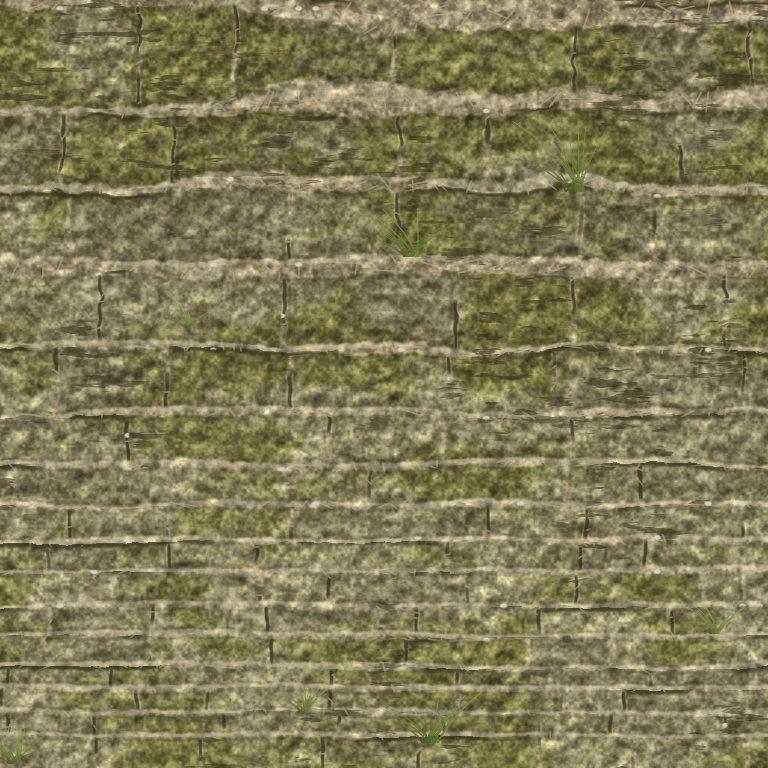
A Shadertoy shader for this texture:

```glsl
// Weathered dry-stone wall: sixteen courses that shrink toward the foot, cut into
// uneven blocks by jittered joints. Layered noise adds grain, moss, earth ledges and
// dark crevices; hashed cells scatter straw and pebbles, loops grow the grass tufts.

// Depth of each bed joint below the top of the wall
const float BEDS[17] = float[17](0.0, 0.137, 0.247, 0.352, 0.455, 0.541, 0.608, 0.660,
    0.706, 0.745, 0.790, 0.829, 0.869, 0.897, 0.928, 0.959, 1.01);

// Grass: root x, root depth, height
const vec3 TUFTS[7] = vec3[7](vec3(0.535, 0.335, 0.065), vec3(0.75, 0.25, 0.10),
    vec3(0.56, 0.967, 0.07), vec3(0.02, 0.995, 0.05), vec3(0.395, 0.927, 0.035),
    vec3(0.93, 0.825, 0.035), vec3(0.245, 0.427, 0.025));

float hash(vec2 p) {
    p = fract(p * vec2(123.34, 456.21));
    p += dot(p, p + 45.32);
    return fract(p.x * p.y);
}

float noise(vec2 p) {
    vec2 i = floor(p), f = fract(p);
    f = f * f * (3.0 - 2.0 * f);
    return mix(mix(hash(i), hash(i + vec2(1, 0)), f.x),
               mix(hash(i + vec2(0, 1)), hash(i + vec2(1, 1)), f.x), f.y);
}

float fbm(vec2 p) {
    float sum = 0.0, amp = 0.516;
    for (int i = 0; i < 5; i++) {
        sum += amp * noise(p);
        p = mat2(1.6, 1.2, -1.2, 1.6) * p + 7.3;
        amp *= 0.5;
    }
    return sum;
}

float jointAt(float i, float row) {
    return i + 0.6 * hash(vec2(i + 31.0, row * 3.7 + 5.0));
}

// Coverage of one short straw in each cell of a grid
float straw(vec2 p, float cells, float seed) {
    vec2 g = p * cells, id = floor(g);
    float a = 6.283 * hash(id + seed);
    vec2 dir = vec2(cos(a), 0.7 * sin(a));
    vec2 r = fract(g) - 0.5;
    r -= dir * clamp(dot(r, dir) / dot(dir, dir), -0.4, 0.4);
    return smoothstep(0.0018, 0.0004, length(r) / cells) * step(0.45, hash(id + seed + 9.1));
}

// Blades of one tuft: x is coverage, y is brightness
vec2 grass(vec2 p, vec3 tuft, float seed) {
    vec2 r = vec2(p.x - tuft.x, tuft.y - p.y) / tuft.z, result = vec2(0.0);
    for (float i = 0.0; i < 15.0; i++) {
        float k = hash(vec2(i + 2.0, seed + 1.0)), m = hash(vec2(seed + 4.0, i + 8.0));
        float t = r.y / (0.4 + 0.6 * m);
        float lean = (k - 0.5) * 1.1, bend = (k - 0.5) * 0.9;
        float d = abs(r.x - (m - 0.5) * 0.3 - lean * t - bend * t * t);
        d *= tuft.z / sqrt(1.0 + pow(lean + 2.0 * bend * t, 2.0));
        float blade = smoothstep(0.0024, 0.0006, d + 0.0012 * t) * step(0.0, t) * step(t, 1.0);
        if (blade > result.x) result = vec2(blade, 0.4 * m + 0.6 * t);
    }
    return result;
}

void mainImage(out vec4 fragColor, in vec2 fragCoord) {
    vec2 p = fragCoord / iResolution.xy;
    p.y = 1.0 - p.y;
    float scale = mix(1.0, 0.4, smoothstep(0.1, 0.8, p.y));

    // Sagging courses and chipped outlines
    vec2 q = p + scale * vec2(0.012, 0.035) * (vec2(fbm(p * 16.0 + 40.0), fbm(p * vec2(8, 13))) - 0.5);
    q += scale * 0.007 * (vec2(noise(p * 75.0), noise(p * 80.0 + 9.0)) - 0.5);
    int course = 0;
    for (int i = 1; i < 16; i++) if (q.y > BEDS[i]) course = i;
    float row = float(course);

    // Block within the course
    float pitch = mix(0.205, 0.13, row / 15.0);
    float u = q.x / pitch + 5.0 * hash(vec2(row + 1.0, 6.0));
    float block = floor(u);
    if (u < jointAt(block, row)) block -= 1.0;
    float side = pitch * min(u - jointAt(block, row), jointAt(block + 1.0, row) - u);
    float above = q.y - BEDS[course], below = BEDS[course + 1] - q.y;
    float tint = hash(vec2(block + 17.0, row + 3.0));

    // Earth lies thickest at upper right and under the third course
    float drift = smoothstep(0.28, 0.45, p.x) * smoothstep(0.19, 0.06, p.y);
    float ledge = scale * 0.012 * (0.3 + 1.2 * noise(vec2(p.x * 6.0, row * 7.3)))
        + 0.022 * drift + 0.014 * exp(-pow((p.y - 0.36) / 0.025, 2.0));
    float bed = min(below - ledge, above - ledge * (course == 0 ? 1.0 : 0.3));
    float face = smoothstep(-0.001, 0.004, min(bed, side - 0.0018));

    // Surface grain, lit from above
    float grain = fbm(p * 95.0), patches = fbm(p * vec2(9, 13) + 21.0);
    float strata = fbm(p * vec2(22, 110) + 3.0);
    float relief = fbm(p * 60.0) - fbm(p * 60.0 + vec2(0.2, 0.55));
    float tone = smoothstep(0.2, 0.8, 0.5 * grain + 0.25 * strata + 0.25 * noise(p * 260.0));

    // Stone, darker and mossier high on the wall
    vec3 stone = mix(vec3(0.36, 0.34, 0.22), vec3(0.69, 0.66, 0.52), tone);
    stone *= 0.88 + 0.17 * tint + 0.10 * smoothstep(0.25, 0.75, p.y);
    float moss = smoothstep(0.42, 0.68, patches + 0.14 * (tint - 0.5) + 0.07 - 0.12 * p.y);
    stone = mix(stone, mix(vec3(0.27, 0.26, 0.11), vec3(0.56, 0.56, 0.30), tone), 0.75 * moss);
    stone *= 0.86 + 0.14 * smoothstep(0.0, 0.02 * scale, bed);

    // Earth with a pale lip along the foot of each block
    vec3 earth = mix(vec3(0.42, 0.37, 0.26), vec3(0.78, 0.73, 0.60), tone);
    float lip = smoothstep(0.006, 0.0, abs(below - ledge * 0.7)) * (1.0 - 0.6 * drift);
    earth = mix(earth, vec3(0.74, 0.71, 0.58), 0.55 * lip);
    vec3 color = mix(earth, stone, face) * (1.0 + 0.9 * relief);

    // Open joints and shadowed crevices
    float crack = smoothstep(0.0036, 0.0008, side) * smoothstep(-0.002, 0.004, bed);
    crack *= smoothstep(0.3, 0.6, noise(p * 24.0 + 5.0));
    float crevice = smoothstep(0.006, 0.0, abs(above - 0.004 * scale))
        * smoothstep(0.53, 0.68, fbm(p * vec2(7, 24) + 60.0));
    float hollow = smoothstep(0.62, 0.72, strata) * smoothstep(0.48, 0.62, fbm(p * 6.0 + 80.0));
    color = mix(color, vec3(0.20, 0.18, 0.10), max(0.8 * max(crack, crevice), 0.6 * hollow));

    // Straw and pebbles, mostly on the earth
    float litter = max(straw(p, 19.0, 2.0), max(straw(p + 0.37, 27.0, 5.0), straw(p + 0.71, 34.0, 8.0)));
    color = mix(color, vec3(0.73, 0.66, 0.49), litter * mix(0.6, 0.06, face));
    vec2 cell = floor(p * 45.0), offset = fract(p * 45.0) - 0.5;
    float pebble = smoothstep(0.22, 0.1, length(offset * vec2(0.8, 1.2))) * step(0.93, hash(cell + 3.0));
    color = mix(color, vec3(0.84, 0.82, 0.74), pebble * (1.0 - face));

    // Grass
    for (int i = 0; i < 7; i++) {
        vec2 blade = grass(p, TUFTS[i], float(i));
        color = mix(color, mix(vec3(0.25, 0.32, 0.10), vec3(0.58, 0.68, 0.34), blade.y), 0.85 * blade.x);
    }
    fragColor = vec4(clamp(color, 0.0, 1.0), 1.0);
}
```
